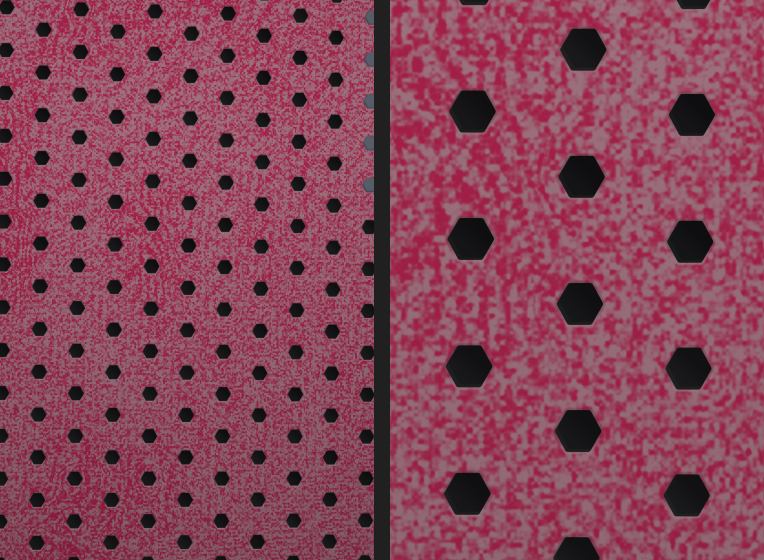
Left, the full canvas; right, a detail of the centre.
A Shadertoy shader for this texture:

```glsl
// Lattice, in canvas widths measured from the top left
const vec2 ORIGIN = vec2(0.0176, 0.0195);
const vec2 PITCH = vec2(0.1004, 0.1146);
const float LEAN = 0.0135;           // sideways drift of columns going down
const float COLUMN_SQUEEZE = 0.0027; // perspective across the columns
const float ROW_SQUEEZE = 0.00026;   // row pitch lost per column
const float COLUMN_DROP = 0.0028;    // each column starts a little lower
const float APOTHEM = 0.0187;
const float CORNER = 0.003;
const float RIM_WIDTH = 0.0016;

// Paint
const float GRAIN_SCALE = 205.0;
const float VEIN_STRENGTH = 0.26;
const vec3 CRIMSON = vec3(0.61, 0.12, 0.27);
const vec3 DUSTY_PINK = vec3(0.58, 0.425, 0.47);
const vec3 RIM_LIGHT = vec3(0.58, 0.46, 0.49);
const vec3 RIM_SHADE = vec3(0.36, 0.18, 0.23);
const vec3 HOLE_DARK = vec3(0.06, 0.06, 0.07);
const vec3 HOLE_WALL = vec3(0.14, 0.145, 0.15);
const vec3 BACKDROP = vec3(0.34, 0.36, 0.41);

float hash(vec2 p) {
    return fract(sin(dot(p, vec2(127.1, 311.7))) * 43758.5453);
}

float noise(vec2 p) {
    vec2 i = floor(p), f = fract(p);
    f = f * f * (3.0 - 2.0 * f);
    return mix(mix(hash(i), hash(i + vec2(1, 0)), f.x),
               mix(hash(i + vec2(0, 1)), hash(i + vec2(1, 1)), f.x), f.y);
}

// Signed distance to a rounded hexagon with flat top and bottom
float hexagon(vec2 p, float apothem) {
    const vec2 FOLD = vec2(-0.8660254, 0.5);
    float r = apothem - CORNER;
    float halfSide = 0.57735 * r;
    p = abs(p);
    p -= 2.0 * min(dot(FOLD, p), 0.0) * FOLD;
    p -= vec2(clamp(p.x, -halfSide, halfSide), r);
    return length(p) * sign(p.y) - CORNER;
}

// Offset from the nearest hole centre; cell receives column and row
vec2 holeOffset(vec2 p, out vec2 cell) {
    float u = (p.x + LEAN * p.y - ORIGIN.x) / PITCH.x;
    u += COLUMN_SQUEEZE * u * u;
    cell.x = floor(u + 0.5);
    float rowPitch = PITCH.y - ROW_SQUEEZE * cell.x;
    float stagger = 0.5 * mod(cell.x, 2.0);
    float v = (p.y - ORIGIN.y - COLUMN_DROP * cell.x) / rowPitch - stagger;
    cell.y = floor(v + 0.5);
    return (vec2(u, v) - cell) * vec2(PITCH.x, rowPitch);
}

// Wavy contour lines, curling round the holes and fading in patches
float veins(vec2 p, float d, vec2 cell) {
    float flow = p.x * 26.0 + 7.0 * noise(p * vec2(8.0, 4.0))
               + 1.2 * noise(p * vec2(38.0, 22.0));
    float around = smoothstep(0.028, 0.004, d) * step(0.4, hash(cell));
    float field = flow + d * 110.0 * around;
    float line = smoothstep(0.55, 1.0, abs(sin(field * 3.14159)));
    float patches = smoothstep(0.3, 0.75, noise(p * vec2(5.0, 3.0) + 9.0));
    float worn = mix(1.0, 0.25, smoothstep(0.3, 1.1, p.x + 0.25 * p.y));
    return line * patches * worn;
}

vec3 paint(vec2 p, float d, vec2 cell) {
    float grain = 0.65 * noise(p * GRAIN_SCALE)
                + 0.35 * noise(p.yx * GRAIN_SCALE * 1.6 + 31.0);
    float blotch = noise(p * 28.0 + 5.0) - 0.5;
    float dust = grain + 0.08 * blotch - VEIN_STRENGTH * veins(p, d, cell) + 0.05;
    vec3 color = mix(CRIMSON, DUSTY_PINK, smoothstep(0.17, 0.79, dust));
    // Light falls off towards the bottom and the corners
    float light = mix(1.09, 0.93, smoothstep(0.0, 1.5, p.y));
    vec2 fromCentre = p - vec2(0.5, 0.7);
    return color * (light - 0.1 * dot(fromCentre, fromCentre));
}

vec3 hole(vec2 p, vec2 q, vec2 cell, float px) {
    // Thickness of the sheet shows at the lower left
    float wall = smoothstep(-px, px, hexagon(q - vec2(0.003, -0.003), APOTHEM));
    float glow = smoothstep(0.02, -0.02, q.x - q.y);
    vec3 color = mix(HOLE_DARK, HOLE_WALL, max(0.6 * wall, 0.35 * glow));
    color *= 0.88 + 0.24 * hash(cell + 3.0);
    // A bright background is seen through the upper right holes
    float open = smoothstep(0.94, 0.97, p.x) * smoothstep(0.58, 0.5, p.y);
    return mix(color, BACKDROP * (1.0 - 0.2 * wall), open);
}

void mainImage(out vec4 fragColor, in vec2 fragCoord) {
    float px = 1.0 / iResolution.x;
    vec2 p = vec2(fragCoord.x, iResolution.y - fragCoord.y) * px;
    vec2 cell;
    vec2 q = holeOffset(p, cell);
    float d = hexagon(q, APOTHEM);

    vec3 color = paint(p, d, cell);

    // Rim: lit along the bottom, shaded elsewhere
    float rim = 1.0 - smoothstep(0.0, RIM_WIDTH + px, abs(d - 0.5 * RIM_WIDTH));
    float lit = smoothstep(0.005, 0.016, q.y);
    color = mix(color, mix(RIM_SHADE, RIM_LIGHT, lit), rim * mix(0.35, 0.7, lit));

    float inside = 1.0 - smoothstep(-0.7 * px, 0.7 * px, d);
    fragColor = vec4(mix(color, hole(p, q, cell, px), inside), 1.0);
}
```
